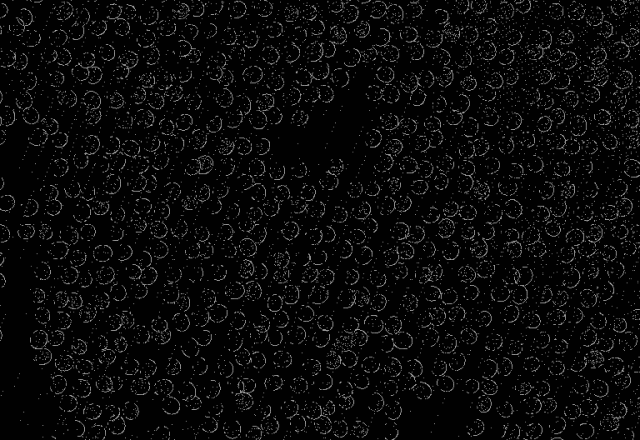
A Shadertoy shader for this pattern:

```glsl
// Thin broken outlines of small round cells, scattered on black with fine specks.
// Cells sit on a jittered, staggered lattice; their outlines are cut into grains
// of a fixed fine raster, which is then area-filtered to the canvas.

const float GRAIN_ROWS = 528.0;      // fine raster rows per canvas height
const float CELL_SPACING = 0.05;     // lattice step, in canvas heights
const vec3 BACKGROUND = vec3(0.004);
const vec3 LINE_GREY = vec3(0.63);

float hash(vec2 p) {
    return fract(sin(dot(p, vec2(127.1, 311.7))) * 43758.55);
}

vec2 hash2(vec2 p) {
    return vec2(hash(p), hash(p + 57.3));
}

float valueNoise(vec2 p) {
    vec2 i = floor(p);
    vec2 f = smoothstep(0.0, 1.0, p - i);
    float low = mix(hash(i), hash(i + vec2(1.0, 0.0)), f.x);
    float high = mix(hash(i + vec2(0.0, 1.0)), hash(i + 1.0), f.x);
    return mix(low, high, f.y);
}

// Density of the scattered population: low in the empty patches.
float crowding(vec2 pos) {
    return valueNoise(pos * 6.5 + 3.7);
}

// One cell: broken outline, stronger at the lower right, with inner specks.
float cellGrain(vec2 offset, vec2 id, float grainHash, float grainSize) {
    float seed = hash(id + 11.9);
    float angle = atan(offset.y, offset.x);
    float radius = mix(0.0163, 0.0208, hash(id + 23.1));
    radius *= 1.0 + 0.07 * cos(2.0 * angle + 6.28 * seed);
    float dist = length(offset) - radius;

    float facing = cos(angle + 0.3);
    float chunk = floor((angle + 3.1416) * 3.3);
    float kept = step(hash(vec2(chunk, seed * 97.0)), 0.6 + 0.37 * facing);
    float outline = step(abs(dist), 0.5 * grainSize) * kept * step(grainHash, 0.89);

    float busy = 0.022 + 0.13 * pow(hash(id + 41.7), 4.0);
    float inside = step(dist, -2.0 * grainSize) * step(grainHash, busy);
    return max(outline, inside);
}

// All cells that can reach a position.
float cellLayer(vec2 pos, float grainHash, float grainSize) {
    vec2 lattice = pos / CELL_SPACING;
    float lit = 0.0;
    for (int j = -1; j <= 1; j++) {
        float row = floor(lattice.y) + float(j);
        float shift = 0.5 * mod(row, 2.0);
        for (int i = -1; i <= 1; i++) {
            vec2 id = vec2(floor(lattice.x - shift) + float(i), row);
            vec2 jitter = (hash2(id + 5.3) - 0.5) * 0.6;
            vec2 center = (id + vec2(shift, 0.0) + 0.5 + jitter) * CELL_SPACING;
            float present = step(0.17, crowding(center)) * step(0.03, hash(id + 71.3));
            lit = max(lit, present * cellGrain(pos - center, id, grainHash, grainSize));
        }
    }
    return lit;
}

// Loose specks, denser towards the right side.
float speckLayer(vec2 pos, float grainHash, float aspect) {
    float side = smoothstep(0.65, 1.0, pos.x / aspect);
    float clump = valueNoise(pos * 14.0 + 31.0);
    float density = 0.019 * clump * smoothstep(0.05, 0.4, crowding(pos));
    return step(grainHash, density + 0.045 * side * clump * clump);
}

// Brightness of one grain of the fine raster.
float grainValue(vec2 grain, float aspect) {
    float grainSize = 1.0 / GRAIN_ROWS;
    vec2 pos = (grain + 0.5) * grainSize;
    float cells = cellLayer(pos, hash(grain), grainSize);
    float specks = speckLayer(pos, hash(grain + 0.37), aspect);
    return max(cells, specks) * mix(0.85, 1.1, hash(grain + 0.71));
}

void mainImage(out vec4 fragColor, in vec2 fragCoord) {
    float aspect = iResolution.x / iResolution.y;
    float footprint = min(GRAIN_ROWS / iResolution.y, 2.0);
    vec2 p = fragCoord / iResolution.y * GRAIN_ROWS;
    vec2 lower = p - 0.5 * footprint;
    vec2 upper = p + 0.5 * footprint;

    // Area filter: weight each grain by its share of the pixel.
    float light = 0.0;
    for (int j = 0; j < 3; j++) {
        for (int i = 0; i < 3; i++) {
            vec2 grain = floor(lower) + vec2(float(i), float(j));
            vec2 overlap = max(min(grain + 1.0, upper) - max(grain, lower), 0.0) / footprint;
            float share = overlap.x * overlap.y;
            if (share > 0.0) light += share * grainValue(grain, aspect);
        }
    }
    fragColor = vec4(mix(BACKGROUND, LINE_GREY, light), 1.0);
}
```
